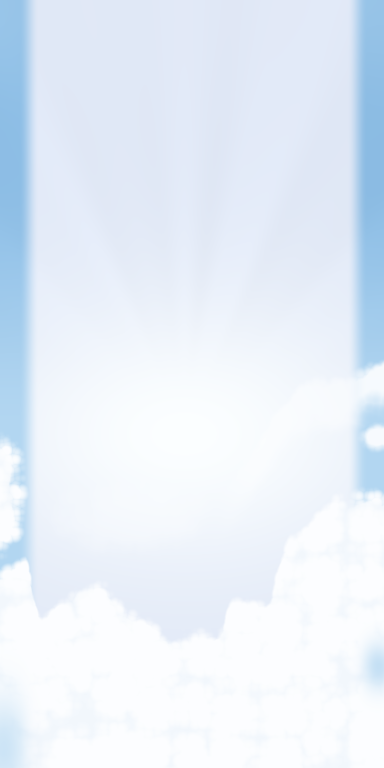
A Shadertoy shader for this background:

```glsl
// A bright sky behind a tall frosted panel, with a glow, faint rays and clouds.
// Cloud outlines are smooth profiles displaced by layered round puffs; the panel
// and sky are vertical gradients blended towards a soft elliptical light.
#define GLOW_CENTRE vec2(0.48, 0.87)
#define GLOW_SIZE   vec2(0.56, 0.36)
#define PANEL_LEFT  0.076
#define PANEL_RIGHT 0.930
#define PANEL_SOFT  0.026
#define PUFF_HEIGHT 0.085
#define CLOUD_SOFT  0.014
#define RAY_GAIN    0.022

const vec3 SKY_DEEP   = vec3(0.55, 0.74, 0.895);
const vec3 SKY_LIGHT  = vec3(0.70, 0.84, 0.945);
const vec3 PANEL_TINT = vec3(0.882, 0.912, 0.967);
const vec3 GLOW_WHITE = vec3(0.985, 0.996, 1.0);
const vec3 CLOUD_LIT  = vec3(0.990, 0.994, 0.999);
const vec3 CLOUD_DIM  = vec3(0.950, 0.970, 0.990);

float hash(vec2 p) {
    vec3 h = fract(vec3(p.xyx) * 0.1031);
    h += dot(h, h.yzx + 33.33);
    return fract((h.x + h.y) * h.z);
}

float noise(vec2 p) {
    vec2 i = floor(p), f = fract(p);
    f = f * f * (3.0 - 2.0 * f);
    return mix(mix(hash(i), hash(i + vec2(1, 0)), f.x),
               mix(hash(i + vec2(0, 1)), hash(i + vec2(1, 1)), f.x), f.y);
}

// Highest of the scattered round domes around p, 0 to 1
float domes(vec2 p) {
    vec2 cell = floor(p);
    float top = 0.0;
    for (int y = -1; y <= 1; y++)
    for (int x = -1; x <= 1; x++) {
        vec2 c = cell + vec2(x, y);
        vec2 jitter = vec2(hash(c), hash(c + 57.0)) - 0.5;
        vec2 d = p - c - 0.5 - 0.6 * jitter;
        float radius = 0.75 + 0.25 * hash(c + 113.0);
        top = max(top, 1.0 - dot(d, d) / (radius * radius));
    }
    return top;
}

// Layered domes, centred near zero
float billow(vec2 p) {
    float sum = 0.0, gain = 0.55, scale = 9.0;
    for (int i = 0; i < 3; i++) {
        sum += gain * domes(p * scale + float(i) * 17.3);
        gain *= 0.5;
        scale *= 2.2;
    }
    return sum - 0.68;
}

// Approximate depth inside an ellipse, positive within
float ellipse(vec2 p, vec2 centre, vec2 radius) {
    return (1.0 - length((p - centre) / radius)) * min(radius.x, radius.y);
}

float gaussian(vec2 p, vec2 centre, vec2 size) {
    vec2 d = (p - centre) / size;
    return exp(-dot(d, d));
}

// Top of the near cloud bank: left shoulder, low mound, valley, right steps
float nearSkyline(float x) {
    float mound = (x - 0.235) / 0.125;
    return 0.335 + 0.135 * exp(-mound * mound)
         + 0.17 * (1.0 - smoothstep(0.065, 0.11, x))
         + 0.09 * smoothstep(0.555, 0.61, x)
         + 0.17 * smoothstep(0.69, 0.76, x)
         + 0.11 * smoothstep(0.75, 0.90, x);
}

float farSkyline(float x) {
    return mix(0.72, 1.0, smoothstep(0.55, 0.82, x)) + 0.05 * smoothstep(0.85, 1.0, x);
}

void mainImage(out vec4 fragColor, in vec2 fragCoord) {
    vec2 p = fragCoord / iResolution.xy * vec2(1.0, 2.0);
    float glow = gaussian(p, GLOW_CENTRE, GLOW_SIZE);

    // Sky, panel and rays
    float haze = 1.0 - smoothstep(0.85, 1.55, p.y) + 0.3 * smoothstep(1.65, 2.0, p.y);
    vec3 sky = mix(SKY_DEEP, SKY_LIGHT, haze);
    vec3 panel = mix(PANEL_TINT, GLOW_WHITE, glow);
    float inside = smoothstep(PANEL_LEFT - PANEL_SOFT, PANEL_LEFT + PANEL_SOFT, p.x)
                 * (1.0 - smoothstep(PANEL_RIGHT - PANEL_SOFT, PANEL_RIGHT + PANEL_SOFT, p.x));
    vec3 color = mix(sky, panel, inside);
    vec2 ray = p - GLOW_CENTRE;
    float beam = noise(vec2(atan(ray.x, ray.y) * 9.0 + 20.0, 3.0)) - 0.5;
    color += RAY_GAIN * beam * smoothstep(0.1, 0.5, ray.y) * (1.0 - 0.5 * smoothstep(0.6, 1.1, ray.y));

    // Far clouds, thinned by the panel
    float puff = billow(p);
    float farDepth = farSkyline(p.x) - p.y + 0.06 * puff;
    float far = smoothstep(-CLOUD_SOFT, CLOUD_SOFT, farDepth) * (1.0 - smoothstep(0.06, 0.15, farDepth));
    far *= smoothstep(0.54, 0.70, p.x);
    float wisp = ellipse(p, vec2(0.99, 0.865), vec2(0.045, 0.032)) + 0.03 * puff;
    far = max(far, smoothstep(-0.01, 0.01, wisp));
    color = mix(color, CLOUD_LIT, far * mix(0.92, 0.6, inside));
    float veil = ellipse(p, vec2(0.34, 0.65), vec2(0.20, 0.09)) + 0.08 * puff;
    color = mix(color, CLOUD_LIT, 0.35 * smoothstep(-0.02, 0.06, veil));

    // Near clouds, with openings to the sky at both sides
    float depth = nearSkyline(p.x) - p.y;
    depth = max(depth, ellipse(p, vec2(-0.03, 0.71), vec2(0.08, 0.15)));
    float near = smoothstep(-CLOUD_SOFT, CLOUD_SOFT, depth + PUFF_HEIGHT * puff);
    near *= 1.0 - 0.75 * gaussian(p, vec2(0.985, 0.265), vec2(0.04, 0.06));
    near *= 1.0 - 0.65 * gaussian(p, vec2(0.01, 0.05), vec2(0.065, 0.13));
    float light = smoothstep(-0.25, 0.12, puff + 0.25 * (noise(p * 6.0) - 0.5));
    color = mix(color, mix(CLOUD_DIM, CLOUD_LIT, light), near);

    fragColor = vec4(clamp(color, 0.0, 1.0), 1.0);
}
```
